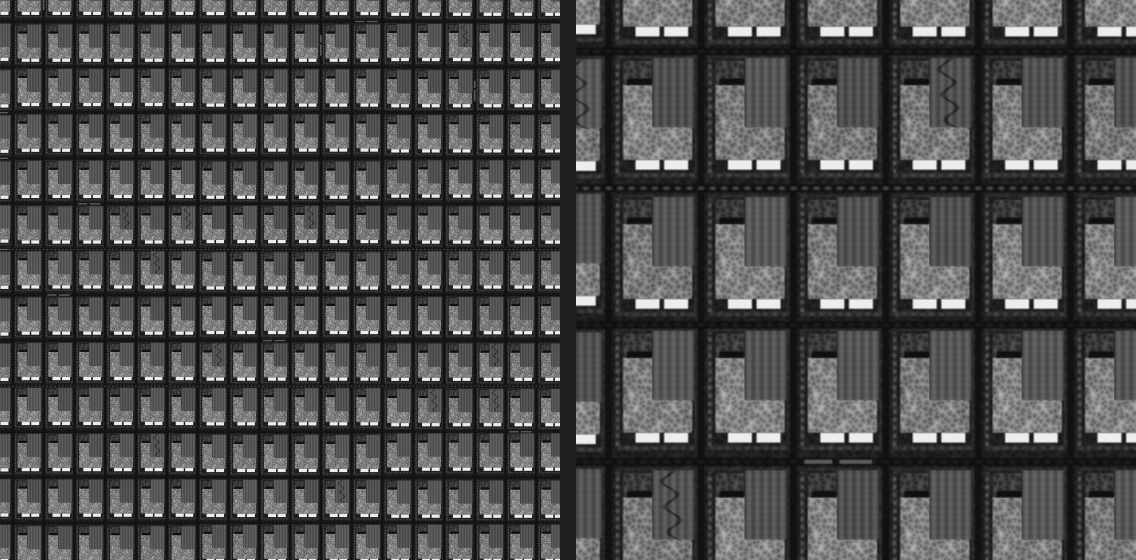
Left, the full canvas; right, a detail of the centre.
A WebGL 1 fragment shader for this pattern:

```glsl
precision highp float;
// Grey silicon wafer: a grid of identical chip dies with saw lanes, bond pads and stray marks.
uniform vec2 u_resolution;

const vec2 PITCH = vec2(0.0550, 0.0814);
const vec2 ORIGIN = vec2(0.0228, 0.0384);
const float TAU = 6.28319;

float hash(vec2 p) {
  vec3 h = fract(vec3(p.xyx) * 0.1031);
  h += dot(h, h.yzx + 33.33);
  return fract((h.x + h.y) * h.z);
}

// Distance to the nearest scattered point
float cellular(vec2 p) {
  vec2 base = floor(p);
  float nearest = 2.0;
  for (int j = -1; j <= 1; j++) {
    for (int i = -1; i <= 1; i++) {
      vec2 g = base + vec2(float(i), float(j));
      vec2 point = g + vec2(hash(g + 41.0), hash(g + 87.0));
      nearest = min(nearest, length(point - p));
    }
  }
  return nearest;
}

// Soft rectangle between two corners
float box(vec2 p, vec2 lo, vec2 hi, vec2 blur) {
  vec2 s = smoothstep(lo - blur, lo + blur, p) * (1.0 - smoothstep(hi - blur, hi + blur, p));
  return s.x * s.y;
}

// Soft line, given the distance to its centre
float stroke(float d, float halfWidth, float blur) {
  return 1.0 - smoothstep(halfWidth - blur, halfWidth + blur, abs(d));
}

float dots(float t, float count) {
  return 0.5 + 0.5 * cos(TAU * t * count);
}

// Saw lanes with a speckled floor; some rows carry a dotted seam
float lanes(vec2 q, vec2 id, vec2 seam, vec2 blur) {
  float grain = cellular(q * vec2(15.0, 22.0) + id * 7.0);
  float tone = 0.085 + 0.075 * grain;
  tone = mix(tone, 0.055, 0.8 * stroke(seam.x, 0.035, blur.x));
  tone = mix(tone, 0.05, 0.8 * stroke(seam.y, 0.028, blur.y));
  float row = floor(id.y + q.y + 0.5);
  float dotted = 0.05 + 0.16 * step(0.6, hash(vec2(row, 5.0)));
  return tone + dotted * dots(q.x, 8.0) * stroke(seam.y, 0.014, blur.y);
}

// Die border with contact dots on its left and lower sides
float rim(float tone, vec2 q, vec2 blur) {
  float frame = box(q, vec2(0.07, 0.035), vec2(0.955, 0.93), blur);
  float inner = box(q, vec2(0.12, 0.06), vec2(0.925, 0.89), blur);
  tone += 0.05 * frame * (1.0 - inner);
  tone += 0.15 * dots(q.y, 17.0) * box(q, vec2(0.075, 0.07), vec2(0.115, 0.9), blur);
  return tone + 0.08 * dots(q.x, 10.0) * box(q, vec2(0.1, 0.90), vec2(0.93, 0.925), blur);
}

// Mottled logic area shaped like an L
float logic(float tone, vec2 q, vec2 id, vec2 blur) {
  float shape = max(box(q, vec2(0.155, 0.25), vec2(0.475, 0.80), blur),
                    box(q, vec2(0.155, 0.55), vec2(0.905, 0.80), blur));
  float fine = cellular(q * vec2(17.0, 25.0));
  float broad = cellular(q * vec2(6.0, 9.0) + 3.0);
  float ripple = sin(q.y * 43.0 + 2.0 * sin(q.x * 11.0)) + sin(q.x * 37.0 + q.y * 9.0);
  float ink = 0.31 + 0.28 * fine + 0.16 * broad + 0.02 * ripple;
  return mix(tone, ink + 0.05 * (hash(id + 9.0) - 0.5), shape);
}

// Striped memory array; a few carry a jagged scratch
float memory(float tone, vec2 q, vec2 id, vec2 blur) {
  float shape = box(q, vec2(0.475, 0.055), vec2(0.925, 0.56), blur);
  float ink = 0.27 + 0.095 * dots((q.x - 0.52) / 0.45, 5.0) + 0.015 * dots(q.y, 20.0);
  ink += 0.04 * (hash(id + 23.0) - 0.5);
  float zigzag = 0.68 + 0.18 * (q.y - 0.3) + 0.07 * sin(q.y * 34.0);
  float scratched = step(0.97, hash(id + 61.0));
  ink -= 0.13 * scratched * stroke(q.x - zigzag, 0.025, blur.x);
  return mix(tone, ink, shape);
}

// Dark corner block with a black bar beneath it
float corner(float tone, vec2 q, vec2 blur) {
  float ink = 0.14 + 0.20 * cellular(q * vec2(16.0, 22.0) + 12.0);
  tone = mix(tone, ink, box(q, vec2(0.155, 0.075), vec2(0.465, 0.25), blur));
  return mix(tone, 0.06, box(q, vec2(0.20, 0.205), vec2(0.465, 0.25), blur));
}

float pads(float tone, vec2 q, vec2 blur) {
  float left = box(q, vec2(0.29, 0.80), vec2(0.55, 0.872), blur);
  float right = box(q, vec2(0.60, 0.80), vec2(0.86, 0.872), blur);
  return mix(tone, 0.93, max(left, right));
}

// Rare pale dashes lying in the lanes
float dashes(float tone, vec2 q, vec2 id, vec2 seam, vec2 blur) {
  vec2 lane = floor(id + q + 0.5);
  float across = step(0.972, hash(vec2(id.x, lane.y) + 131.0)) * stroke(seam.y, 0.015, blur.y);
  across *= box(q, vec2(0.12, -1.0), vec2(0.85, 2.0), blur) * (1.0 - stroke(q.x - 0.46, 0.04, blur.x));
  float down = step(0.988, hash(vec2(lane.x, id.y) + 211.0)) * stroke(seam.x, 0.025, blur.x);
  down *= box(q, vec2(-1.0, 0.3), vec2(2.0, 0.75), blur) * (1.0 - stroke(q.y - 0.48, 0.02, blur.y));
  return mix(tone, 0.36, max(across, down));
}

void main() {
  vec2 p = gl_FragCoord.xy / u_resolution;
  vec2 grid = (vec2(p.x, 1.0 - p.y) - ORIGIN) / PITCH;
  vec2 id = floor(grid);
  vec2 q = fract(grid);
  vec2 seam = q - floor(q + 0.5);
  vec2 blur = max(vec2(0.0009), 0.6 / u_resolution) / PITCH;

  // Groups of dies sit slightly out of line
  vec2 group = floor(id / vec2(6.0, 1.0));
  vec2 die = q + vec2(0.0, 0.04 * (hash(group + 17.0) - 0.5));

  float tone = rim(lanes(q, id, seam, blur), die, blur);
  tone = logic(tone, die, id, blur);
  tone = memory(tone, die, id, blur);
  tone = pads(corner(tone, die, blur), die, blur);
  tone = dashes(tone, q, id, seam, blur);
  gl_FragColor = vec4(vec3(tone), 1.0);
}
```
